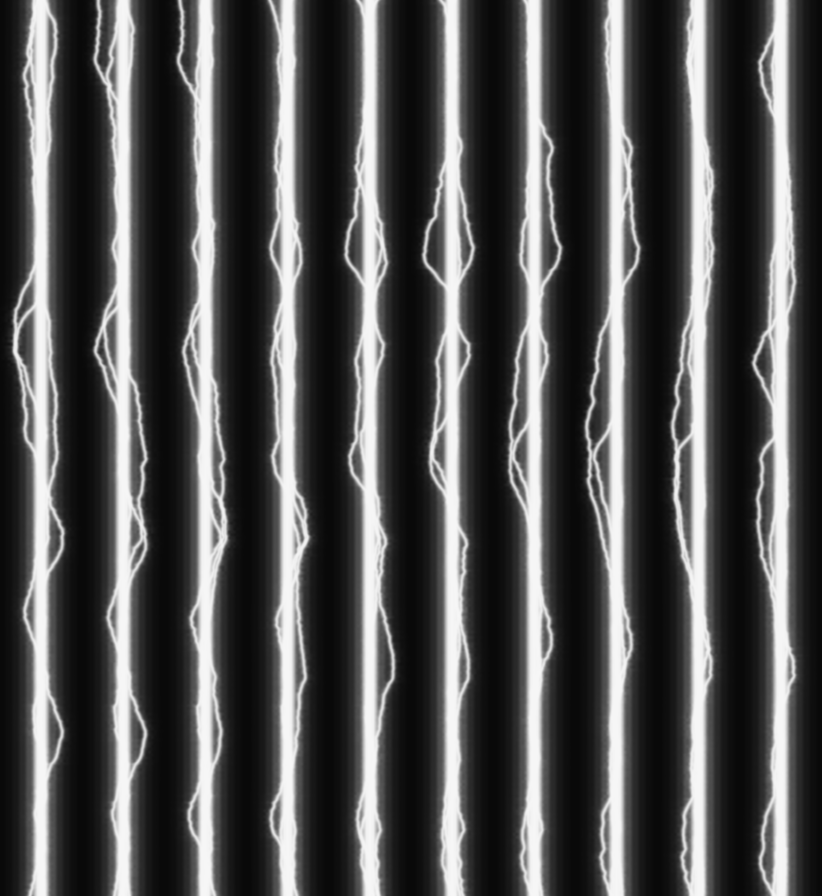
This pattern is drawn by a Shadertoy shader. Its source:

```glsl
// Ten glowing vertical beams wrapped in wandering electric filaments, in greyscale.

float hash(vec2 p) {
    vec3 q = fract(vec3(p.xyx) * 0.1031);
    q += dot(q, q.yzx + 33.33);
    return fract((q.x + q.y) * q.z);
}

// Smooth value noise from -1 to 1
float noise(vec2 p) {
    vec2 i = floor(p), f = fract(p);
    f = f * f * (3.0 - 2.0 * f);
    float low = mix(hash(i), hash(i + vec2(1, 0)), f.x);
    float high = mix(hash(i + vec2(0, 1)), hash(i + vec2(1, 1)), f.x);
    return 2.0 * mix(low, high, f.y) - 1.0;
}

// Sideways path of a filament: occasional wide bulges plus fine jitter
float filamentOffset(float y, float column, float seed) {
    float drift = column * 0.28 + seed * 17.3;
    float bulge = noise(vec2(drift, y * 0.85 + column * 0.04 + seed * 7.1));
    float offset = 0.36 * bulge * abs(bulge);
    float amplitude = 0.05, frequency = 2.3;
    for (int octave = 0; octave < 4; octave++) {
        offset += amplitude * noise(vec2(drift + 40.0, y * frequency + seed * 11.0));
        amplitude *= 0.52;
        frequency *= 2.1;
    }
    return offset;
}

void mainImage(out vec4 fragColor, in vec2 fragCoord) {
    // One unit is the spacing between beams
    vec2 p = fragCoord * 10.0 / iResolution.x;
    float pixel = 10.0 / iResolution.x;
    float column = floor(p.x);
    float x = fract(p.x) - 0.5;

    // Wide glow with faint vertical striations
    float glow = 0.95 * exp(-abs(x) / 0.125);
    glow *= 1.0 + 0.1 * cos(x * 75.4);

    // Straight solid core
    float core = 0.95 * (1.0 - smoothstep(0.035, 0.1 + pixel * 0.5, abs(x)));
    float darkness = (1.0 - min(glow, 1.0)) * (1.0 - core);

    // Filaments with a grainy halo, screened over the beam
    float grain = 0.75 + 0.45 * noise(p * 28.0);
    float lineWidth = max(0.027, pixel * 0.8);
    for (int k = 0; k < 3; k++) {
        float seed = float(k) + 1.0;
        float offset = filamentOffset(p.y, column, seed);
        float slope = (filamentOffset(p.y + 0.02, column, seed) - offset) / 0.02;
        float d = abs(x - offset) / sqrt(1.0 + slope * slope);
        float line = 0.82 * exp(-d * d / (lineWidth * lineWidth));
        float halo = 0.24 * grain * exp(-d / 0.05);
        darkness *= (1.0 - line) * (1.0 - halo);
    }

    float light = 0.015 + 0.95 * (1.0 - darkness);
    fragColor = vec4(vec3(light), 1.0);
}
```
